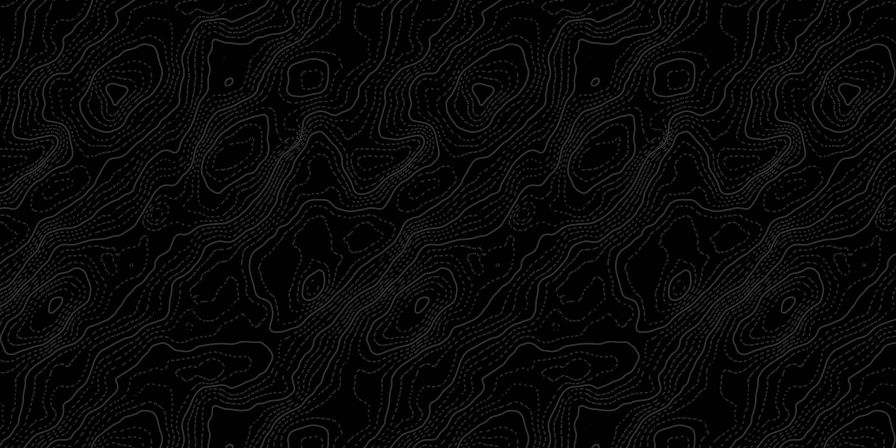
This pattern is drawn by a WebGL 2 fragment shader. Its source:

```glsl
#version 300 es
precision highp float;
// Dark topographic map: fine dashed contours and solid index contours on a seamless square tile.

#define TILE 0.8177        // tile side, in canvas heights
#define RELIEF 6.8         // contour levels in the diagonal ridges
#define HILL_SCALE 1.35    // stretches the local hills upward
#define ROUGHNESS 3.6      // contour levels added by noise
#define LINE_WIDTH 0.0037  // in canvas heights
#define DASHES 68.0        // dashes per tile side, a whole number
#define DASH_FILL 0.64     // mean drawn share of each dash period
#define INDEX_EVERY 4.0    // every n-th contour is solid
#define GROUND vec3(0.004)
#define MINOR_GREY vec3(0.160)
#define INDEX_GREY vec3(0.205)

uniform vec2 u_resolution;
out vec4 fragColor;

const float TAU = 6.2831853;

// Local hills and hollows: centre x, y, radius, height
const vec4 HILLS[11] = vec4[11](
    vec4(0.59, 0.08, 0.09, 4.0),
    vec4(0.31, 0.96, 0.07, -2.6),
    vec4(0.60, 0.75, 0.10, 2.2),
    vec4(0.01, 0.72, 0.10, 6.0),
    vec4(0.12, 0.81, 0.05, 3.4),
    vec4(0.79, 0.82, 0.035, 2.8),
    vec4(0.42, 0.64, 0.033, 2.4),
    vec4(0.65, 0.40, 0.11, 3.8),
    vec4(0.86, 0.43, 0.05, -2.6),
    vec4(0.14, 0.37, 0.09, 3.0),
    vec4(0.19, 0.25, 0.08, -3.0));

float hash(vec2 p) {
    vec3 q = fract(p.xyx * vec3(0.1031, 0.1030, 0.0973));
    q += dot(q, q.yzx + 33.33);
    return fract((q.x + q.y) * q.z);
}

// Value noise from -1 to 1 that wraps on the unit tile
float tileNoise(vec2 p, float cells, float seed) {
    p *= cells;
    vec2 i = floor(p);
    vec2 f = p - i;
    f = f * f * f * (f * (f * 6.0 - 15.0) + 10.0);
    vec2 a = mod(i, cells);
    vec2 b = mod(i + 1.0, cells);
    float low = mix(hash(a + seed), hash(vec2(b.x, a.y) + seed), f.x);
    float high = mix(hash(vec2(a.x, b.y) + seed), hash(b + seed), f.x);
    return 2.0 * mix(low, high, f.y) - 1.0;
}

// Terrain height, counted in contour levels
float terrain(vec2 p) {
    // Bend the ground so that the lines wander and crinkle
    vec2 w = p;
    w += 0.024 * vec2(tileNoise(p, 5.0, 11.0), tileNoise(p, 5.0, 37.0));
    w += 0.013 * vec2(tileNoise(p, 14.0, 53.0), tileNoise(p, 14.0, 71.0));

    // Diagonal ridge and valley
    float h = RELIEF * cos(TAU * (w.x - w.y + 0.16));

    // Hills stretched along the ridge direction
    for (int i = 0; i < 11; i++) {
        vec2 d = fract(w - HILLS[i].xy + 0.5) - 0.5;
        vec2 q = vec2(d.x + d.y, d.y - d.x) * vec2(0.55, 0.85) / HILLS[i].z;
        h += HILL_SCALE * HILLS[i].w * exp(-dot(q, q));
    }

    // Rough ground
    h += ROUGHNESS * (0.75 * tileNoise(p, 6.0, 5.0) + 0.25 * tileNoise(p, 14.0, 23.0));
    return h + 0.24 * tileNoise(p, 33.0, 91.0);
}

void main() {
    float pixel = 1.0 / u_resolution.y;
    vec2 p = gl_FragCoord.xy * pixel / TILE;

    // Height and slope
    float e = 0.0012;
    float h = terrain(p);
    vec2 slope = vec2(terrain(p + vec2(e, 0.0)), terrain(p + vec2(0.0, e))) - h;
    slope /= e;

    // Distance to the nearest contour, in canvas heights
    float level = floor(h + 0.5);
    float dist = abs(h - level) * TILE / max(length(slope), 6.0);
    float line = clamp((0.5 * LINE_WIDTH - dist) / pixel + 0.5, 0.0, 1.0);

    // Uneven dashes run along the axis nearest to the contour's direction
    float along = abs(slope.y) > abs(slope.x) ? p.x : p.y;
    float phase = along * DASHES + hash(vec2(level + 40.0, 7.0)) + 0.8 * tileNoise(p, 17.0, 61.0);
    float fill = DASH_FILL + 0.25 * tileNoise(p, 21.0, 83.0);
    float edge = 0.5 * fill - abs(fract(phase) - 0.5);
    float dash = clamp(edge * TILE / (DASHES * pixel) + 0.5, 0.0, 1.0);

    // Solid index lines, dashed minor lines
    bool isIndex = mod(level, INDEX_EVERY) < 0.5;
    vec3 ink = isIndex ? INDEX_GREY : MINOR_GREY;
    float cover = isIndex ? line : line * dash;
    fragColor = vec4(mix(GROUND, ink, cover), 1.0);
}
```
